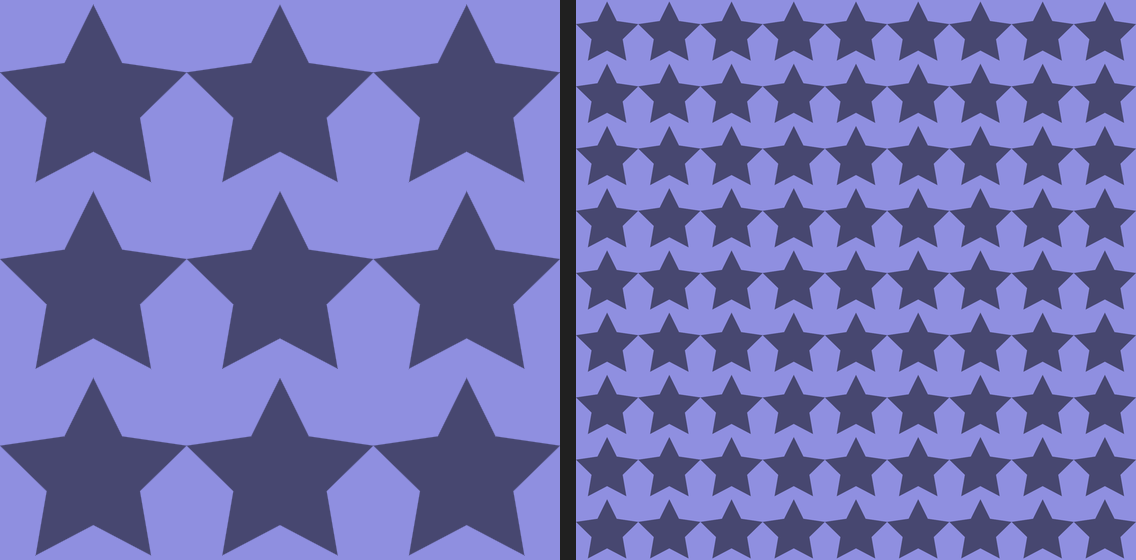
Left, the tile; right, the same tile 3 across and 3 down.
Write a Shadertoy shader that draws this pattern.

```glsl
// Draws a seamless 3 by 3 grid of flat dark five-pointed stars on a lavender ground.

const float REPEATS = 3.0;                    // stars across and down
const float POINTS = 5.0;                     // tips per star
const float OUTER_RADIUS = 0.5257;            // in cells; the side tips touch
const float INNER_RADIUS = 0.5 * OUTER_RADIUS;
const vec2 STAR_CENTER = vec2(0.5, 0.45);     // in cells; centers the star's bounds
const float EDGE_SOFTNESS = 1.2;              // antialiasing width in pixels
const vec3 GROUND_COLOR = vec3(0.56, 0.56, 0.88);
const vec3 STAR_COLOR = vec3(0.28, 0.28, 0.44);
const float TAU = 6.2831853;

// Signed distance to the edge lines of an upright star, negative inside.
float starDistance(vec2 p) {
    // Fold the plane into half of one point
    float sector = TAU / POINTS;
    float angle = abs(mod(atan(p.x, p.y) + 0.5 * sector, sector) - 0.5 * sector);
    vec2 folded = length(p) * vec2(sin(angle), cos(angle));

    // Distance to the line from tip to notch
    vec2 tip = vec2(0.0, OUTER_RADIUS);
    vec2 notch = INNER_RADIUS * vec2(sin(0.5 * sector), cos(0.5 * sector));
    vec2 edge = normalize(notch - tip);
    return dot(folded - tip, vec2(-edge.y, edge.x));
}

void mainImage(out vec4 fragColor, in vec2 fragCoord) {
    // Repeating cells
    vec2 cell = fract(fragCoord / iResolution.xy * REPEATS);
    float softness = EDGE_SOFTNESS * REPEATS / min(iResolution.x, iResolution.y);

    // Star fill with a smooth edge
    float coverage = clamp(0.5 - starDistance(cell - STAR_CENTER) / softness, 0.0, 1.0);
    fragColor = vec4(mix(GROUND_COLOR, STAR_COLOR, coverage), 1.0);
}
```
